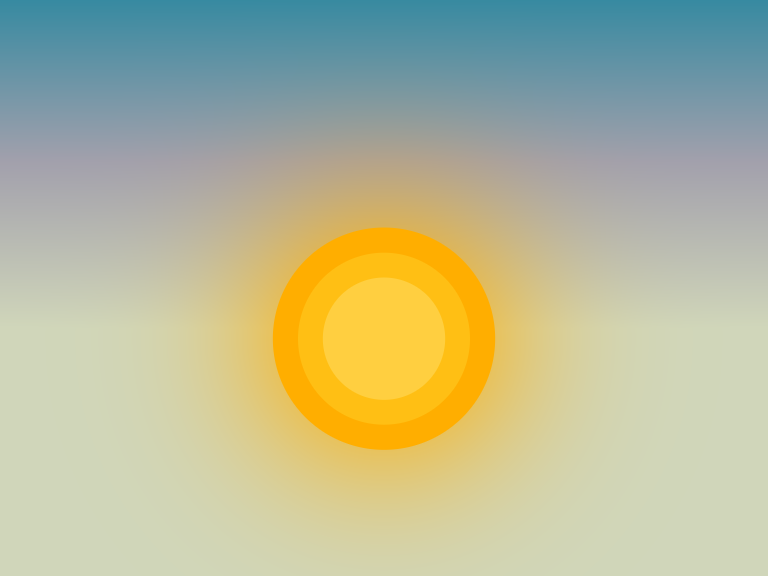
A WebGL 1 fragment shader for this background:

```glsl
precision highp float;
// A hazy sky with a sun of three nested discs and a wide amber glow.
// The sky is a vertical three-colour gradient, the glow a Gaussian falloff,
// and the discs are antialiased circles measured in canvas heights.

uniform vec2 u_resolution;

// Teal at the top, mauve haze, then a flat pale green below the middle.
vec3 skyColor(float depth) {
  vec3 teal = vec3(0.215, 0.54, 0.63);
  vec3 mauve = vec3(0.635, 0.628, 0.675);
  vec3 paleGreen = vec3(0.816, 0.84, 0.73);
  vec3 upper = mix(teal, mauve, clamp(depth / 0.28, 0.0, 1.0));
  return mix(upper, paleGreen, clamp((depth - 0.28) / 0.29, 0.0, 1.0));
}

// Coverage of a disc, softened over about one pixel.
float disc(float dist, float radius) {
  return clamp((radius - dist) * u_resolution.y + 0.5, 0.0, 1.0);
}

void main() {
  vec2 uv = gl_FragCoord.xy / u_resolution;
  float aspect = u_resolution.x / u_resolution.y;
  float dist = length((uv - vec2(0.5, 0.412)) * vec2(aspect, 1.0));
  vec3 amber = vec3(1.0, 0.682, 0.0);

  // Sky and glow
  vec3 color = skyColor(1.0 - uv.y);
  color = mix(color, amber, 0.91 * exp(-16.1 * dist * dist));

  // Sun, from the outer disc to the core
  color = mix(color, amber, disc(dist, 0.193));
  color = mix(color, vec3(1.0, 0.749, 0.078), disc(dist, 0.1493));
  color = mix(color, vec3(1.0, 0.812, 0.25), disc(dist, 0.1062));

  gl_FragColor = vec4(color, 1.0);
}
```
